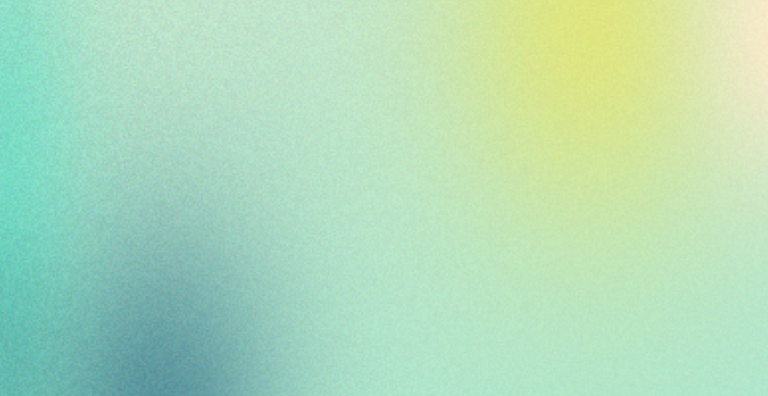
Write a Shadertoy shader that draws this background.

```glsl
#define MINT_LOW vec3(0.69, 0.90, 0.80)
#define MINT_HIGH vec3(0.76, 0.90, 0.80)
#define SLATE vec3(0.34, 0.57, 0.61)
#define TEAL_LOW vec3(0.35, 0.71, 0.67)
#define TEAL_HIGH vec3(0.46, 0.86, 0.77)
#define LIME vec3(0.87, 0.90, 0.50)
#define CREAM vec3(0.98, 0.92, 0.79)
#define GRAIN_ROWS 200.0
#define GRAIN_LEFT 0.10
#define GRAIN_RIGHT 0.045

// Soft elliptical falloff, 1 at the centre
float glow(vec2 p, vec2 centre, vec2 radius) {
    vec2 q = (p - centre) / radius;
    return exp(-dot(q, q));
}

// Three random values per cell, without sine
vec3 hash3(vec2 cell) {
    vec3 h = fract(cell.xyx * vec3(0.1031, 0.1030, 0.0973));
    h += dot(h, h.yxz + 33.33);
    return fract((h.xxy + h.yzz) * h.zyx);
}

// Smoothly interpolated colour noise
vec3 colourNoise(vec2 p) {
    vec2 cell = floor(p);
    vec2 f = smoothstep(0.0, 1.0, fract(p));
    vec3 low = mix(hash3(cell), hash3(cell + vec2(1.0, 0.0)), f.x);
    vec3 high = mix(hash3(cell + vec2(0.0, 1.0)), hash3(cell + 1.0), f.x);
    return mix(low, high, f.y);
}

void mainImage(out vec4 fragColor, in vec2 fragCoord) {
    vec2 uv = fragCoord / iResolution.xy;

    // Mint base with a dark pool at the lower left
    vec3 colour = mix(MINT_LOW, MINT_HIGH, uv.y);
    colour = mix(colour, SLATE, glow(uv, vec2(0.20, -0.10), vec2(0.17, 0.56)));

    // Teal light along the left edge
    vec3 teal = mix(TEAL_LOW, TEAL_HIGH, smoothstep(0.0, 0.6, uv.y));
    colour = mix(colour, teal, glow(uv, vec2(0.0, 0.40), vec2(0.11, 0.90)));

    // Lime glow, then the warm upper right corner
    colour = mix(colour, LIME, glow(uv, vec2(0.77, 0.95), vec2(0.19, 0.54)));
    colour = mix(colour, CREAM, glow(uv, vec2(1.03, 0.95), vec2(0.12, 0.40)));

    // Fine grain, mostly grey with a trace of colour
    vec2 grainPos = fragCoord / iResolution.y * GRAIN_ROWS;
    vec3 noise = colourNoise(grainPos) - 0.5;
    float grey = dot(noise, vec3(1.0 / 3.0));
    float strength = mix(GRAIN_LEFT, GRAIN_RIGHT, smoothstep(0.0, 0.8, uv.x));
    colour += strength * mix(vec3(grey), noise, 0.6);

    fragColor = vec4(clamp(colour, 0.0, 1.0), 1.0);
}
```
